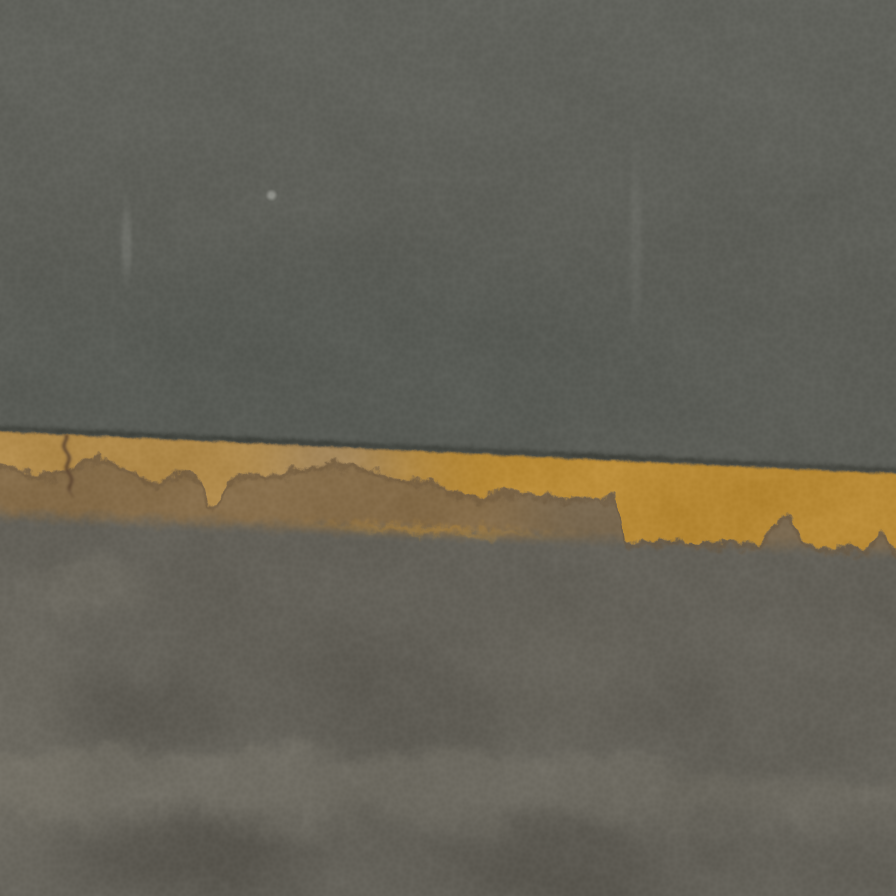
A Shadertoy shader for this texture:

```glsl
float hash(vec2 p) {
    vec3 q = fract(vec3(p.xyx) * 0.1031);
    q += dot(q, q.yzx + 33.33);
    return fract((q.x + q.y) * q.z);
}

// Distance to the nearest scattered cell centre
float cellular(vec2 p) {
    vec2 cell = floor(p), f = fract(p);
    float nearest = 2.0;
    for (int j = -1; j <= 1; j++)
        for (int i = -1; i <= 1; i++) {
            vec2 o = vec2(i, j), id = cell + o;
            vec2 site = o + vec2(hash(id), hash(id + 57.0));
            nearest = min(nearest, length(site - f));
        }
    return nearest;
}

// Smooth irregular field in about -1..1
float layeredSines(vec2 p) {
    float sum = 0.0, gain = 0.5;
    for (int i = 0; i < 5; i++) {
        sum += gain * sin(p.x + 1.3 * sin(p.y)) * cos(p.y + 0.7 * sin(p.x));
        p = mat2(1.6, 1.2, -1.2, 1.6) * p + 1.7;
        gain *= 0.58;
    }
    return sum;
}

float bump(float x, float centre, float width) {
    float d = (x - centre) / width;
    return exp(-d * d);
}

float patchMask(vec2 p, vec2 centre, vec2 radius) {
    vec2 q = (p - centre) / radius;
    return 1.0 - smoothstep(0.3, 1.3, length(q));
}

float below(float y, float edge, float blur) {
    return 1.0 - smoothstep(-blur, blur, y - edge);
}

// Thickness of the surviving bright paint along the stripe
float paintDepth(float x) {
    float d = 0.035 + 0.008 * bump(x, 0.05, 0.03) - 0.012 * bump(x, 0.11, 0.025);
    d += 0.012 * bump(x, 0.17, 0.016) + 0.038 * bump(x, 0.238, 0.013);
    d -= 0.018 * bump(x, 0.38, 0.065);
    d += 0.012 * bump(x, 0.53, 0.03) + 0.008 * bump(x, 0.64, 0.06);
    d += 0.050 * smoothstep(0.685, 0.70, x);
    d -= 0.036 * bump(x, 0.875, 0.018) + 0.020 * bump(x, 0.983, 0.010);
    return d;
}

vec3 wallColor(vec2 p, float cloud) {
    vec3 color = vec3(0.365, 0.370, 0.345);
    color += 0.018 * smoothstep(0.65, 1.0, p.y) + 0.012 * cloud;
    color -= vec3(0.018, 0.012, 0.010) * patchMask(p, vec2(0.35, 0.58), vec2(0.5, 0.16));
    // Pale vertical scuffs and one fleck
    float scuff = patchMask(p, vec2(0.141, 0.73), vec2(0.007, 0.045));
    scuff += 0.5 * patchMask(p, vec2(0.71, 0.73), vec2(0.008, 0.10));
    color += 0.06 * scuff + 0.18 * patchMask(p, vec2(0.303, 0.782), vec2(0.006));
    return color;
}

vec3 groundColor(vec2 p, float cloud) {
    vec2 q = p + 0.020 * vec2(cloud, layeredSines(p * 31.0 + 4.0));
    vec3 color = vec3(0.392, 0.382, 0.350) + 0.018 * cloud;
    // Pale worn drift with a crisp upper edge
    float top = 0.160 - 0.035 * smoothstep(0.55, 0.95, p.x);
    float drift = below(q.y, top, 0.014) * smoothstep(0.055, 0.115, q.y);
    float light = 0.8 * drift * (0.75 + 0.25 * bump(p.x, 0.2, 0.25));
    light += 0.6 * patchMask(q, vec2(0.10, 0.345), vec2(0.07, 0.035));
    light += 0.5 * patchMask(q, vec2(0.01, 0.17), vec2(0.09, 0.20));
    light += 0.25 * patchMask(q, vec2(0.62, 0.24), vec2(0.12, 0.10));
    // Damp, darker areas
    float dark = 0.6 * patchMask(q, vec2(0.15, 0.21), vec2(0.10, 0.05));
    dark += 0.5 * patchMask(q, vec2(0.45, 0.23), vec2(0.16, 0.08));
    dark += 0.8 * patchMask(q, vec2(0.22, 0.045), vec2(0.16, 0.055));
    dark += 0.7 * patchMask(q, vec2(0.63, 0.035), vec2(0.17, 0.06));
    dark += 0.4 * patchMask(q, vec2(0.72, 0.20), vec2(0.10, 0.05));
    return color + light * vec3(0.060, 0.057, 0.050) - dark * vec3(0.045, 0.046, 0.044);
}

void mainImage(out vec4 fragColor, in vec2 fragCoord) {
    vec2 p = fragCoord / iResolution.xy;
    float soft = max(0.0025, 1.0 / iResolution.y);
    float cloud = layeredSines(p * vec2(17.0, 21.0));
    float ragged = layeredSines(p * 95.0) * 0.007 + (cellular(p * 75.0) - 0.45) * 0.008;

    float topEdge = 0.518 - 0.047 * p.x + 0.0015 * layeredSines(p * 160.0);
    float stripeEnd = 0.426 - 0.042 * p.x;
    float brightEnd = max(topEdge - paintDepth(p.x) + ragged, stripeEnd - 0.008 + 0.7 * ragged);

    // Wall above, ground below
    float lower = below(p.y, topEdge, soft);
    vec3 color = mix(wallColor(p, cloud), groundColor(p, cloud), lower);

    // Faded undercoat, greyer towards the right
    vec3 faded = mix(vec3(0.535, 0.430, 0.285), vec3(0.48, 0.41, 0.31), smoothstep(0.52, 0.66, p.x));
    faded += 0.025 * cloud;
    float undercoat = lower * smoothstep(-0.012, 0.012, p.y - stripeEnd - 0.5 * ragged);
    color = mix(color, faded, 0.92 * undercoat);
    float trim = bump(p.y + ragged, stripeEnd + 0.002, 0.005) * bump(p.x, 0.48, 0.10);
    color = mix(color, vec3(0.67, 0.51, 0.24), 0.65 * trim);

    // Bright paint, chalky on the left, with a shaded broken edge
    float bright = lower * (1.0 - below(p.y, brightEnd, soft));
    float rim = lower * bump(p.y, brightEnd - 0.004, 0.004);
    color = mix(color, vec3(0.40, 0.32, 0.22), 0.40 * rim);
    vec3 paint = mix(vec3(0.69, 0.54, 0.29), vec3(0.72, 0.54, 0.21), smoothstep(0.35, 0.58, p.x));
    paint = mix(paint, vec3(0.62, 0.52, 0.38), 0.7 * bump(p.x, 0.37, 0.07));
    color = mix(color, paint + 0.03 * cloud, bright);

    // Dark seam above the stripe and a crack across it
    color -= 0.11 * bump(p.y, topEdge + 0.004, 0.004) * (0.8 + 0.4 * cloud);
    float crackX = 0.072 + 0.12 * (0.515 - p.y) + 0.002 * sin(p.y * 260.0);
    float crack = bump(p.x, crackX, 0.003) * smoothstep(0.44, 0.46, p.y) * lower;
    color = mix(color, vec3(0.36, 0.27, 0.19), 0.75 * crack);

    // Fine mineral grain
    color += 0.025 * (cellular(p * 150.0) - 0.45) + 0.012 * (cellular(p * 55.0) - 0.45);
    fragColor = vec4(clamp(color, 0.0, 1.0), 1.0);
}
```
